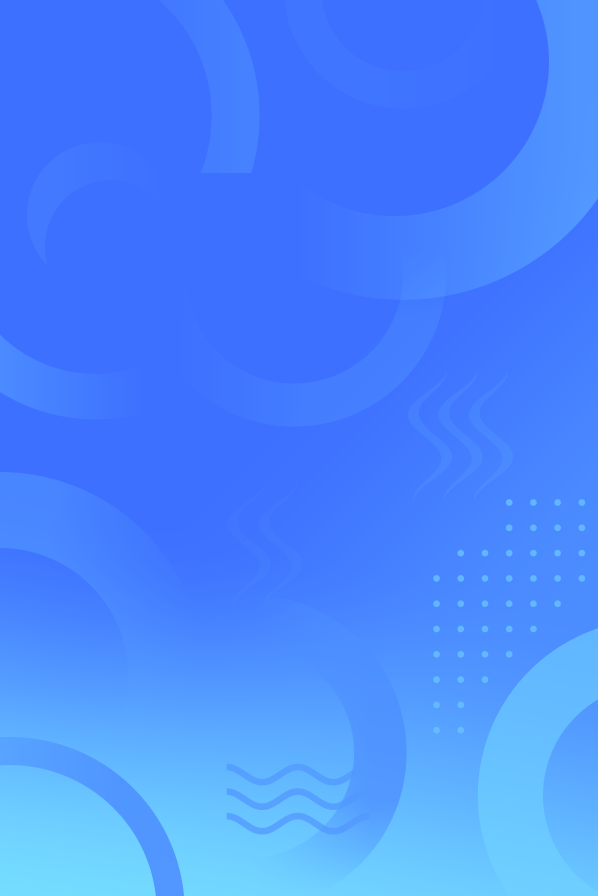
Write a WebGL 2 fragment shader that draws this background.

```glsl
#version 300 es
precision highp float;
// Abstract blue gradient with fading rings, a crescent, a dot grid and waves.
// Every shape shifts one scalar "tone", which finally blends deep to light blue.
// Units: canvas width = 1, origin at the lower left.
uniform vec2 u_resolution;
out vec4 fragColor;

const vec3 DEEP_BLUE = vec3(0.24, 0.44, 1.0);
const vec3 LIGHT_BLUE = vec3(0.46, 0.87, 1.0);
const float PI = 3.14159265;

// Smooth coverage of a signed distance; aa is the width of one pixel.
float fill(float dist, float aa) {
    return clamp(0.5 - dist / aa, 0.0, 1.0);
}

float disc(vec2 p, vec2 center, float radius, float aa) {
    return fill(length(p - center) - radius, aa);
}

float ring(vec2 p, vec2 center, float inner, float outer, float aa) {
    return disc(p, center, outer, aa) * (1.0 - disc(p, center, inner, aa));
}

// Linear ramp from 0 at start to 1 at end, in either direction.
float fade(float start, float end, float x) {
    return clamp((x - start) / (end - start), 0.0, 1.0);
}

float backgroundTone(vec2 p) {
    float lower = 1.0 - smoothstep(-0.141, 0.582, p.y - 0.098 + 0.2 * p.x);
    float side = 0.25 * smoothstep(-0.35, 0.45, p.x - p.y);
    return 1.0 - (1.0 - lower) * (1.0 - side);
}

// Grid of dots with a stepped left edge and a diagonal right edge.
float dotGrid(vec2 p, vec2 origin, vec2 pitch, float radius, float aa) {
    vec2 grid = vec2(p.x - origin.x, origin.y - p.y) / pitch;
    vec2 cell = floor(grid + 0.5);
    float first = cell.y < 2.0 ? 3.0 : (cell.y < 3.0 ? 1.0 : 0.0);
    float last = clamp(9.0 - cell.y, 1.0, 6.0);
    bool inside = cell.y >= 0.0 && cell.y <= 9.0 && cell.x >= first && cell.x <= last;
    return inside ? fill(length((grid - cell) * pitch) - radius, aa) : 0.0;
}

// Stacked horizontal cosine strokes; start is the left end of the top one.
float waves(vec2 p, vec2 start, float span, float spacing, float aa) {
    float phase = 4.0 * PI * (p.x - start.x) / span;
    float slope = 0.66 * sin(phase);
    float offset = start.y + 0.0127 * cos(phase) - p.y;
    float row = clamp(floor(offset / spacing + 0.5), 0.0, 2.0);
    float dist = abs(offset - row * spacing) / sqrt(1.0 + slope * slope);
    float ends = fill(abs(p.x - start.x - 0.5 * span) - 0.5 * span, aa);
    return fill(dist - 0.0055, aa) * ends;
}

// Tapered upright S-curves, repeated to the right from the top point.
float steam(vec2 p, vec2 top, float height, float spacing, float count, float aa) {
    float u = (top.y - p.y) / height;
    if (u < 0.0 || u > 1.0) return 0.0;
    float offset = p.x - top.x - 0.028 * cos(3.0 * PI * u);
    float column = clamp(floor(offset / spacing + 0.5), 0.0, count - 1.0);
    float dist = abs(offset - column * spacing);
    return fill(dist - 0.0105 * sin(PI * u), aa);
}

void main() {
    vec2 p = gl_FragCoord.xy / u_resolution.x;
    float aa = 1.0 / u_resolution.x;
    float tone = backgroundTone(p);

    // Upper rings
    float arc = ring(p, vec2(0.098, 1.305), 0.256, 0.336, aa) * fill(1.209 - p.y, aa);
    tone = mix(tone, 1.0, 0.16 * arc * fade(0.15, 0.42, p.x));
    arc = ring(p, vec2(0.160, 1.100), 0.227, 0.303, aa) * fill(p.y - 1.1, aa);
    tone = mix(tone, 1.0, 0.24 * arc * fade(0.24, 0.0, p.x));
    arc = disc(p, vec2(0.674, 1.395), 0.398, aa) * (1.0 - disc(p, vec2(0.660, 1.395), 0.258, aa));
    tone = mix(tone, 1.0, 0.34 * arc * fade(0.5, 0.98, p.x));
    arc = ring(p, vec2(0.674, 1.516), 0.137, 0.199, aa);
    tone = mix(tone, 1.0, 0.05 * arc * fade(0.84, 0.6, p.x));
    arc = ring(p, vec2(0.492, 1.039), 0.182, 0.254, aa) * fade(1.08, 0.96, p.y);
    tone = mix(tone, 1.0, 0.12 * arc * fade(0.3, 0.52, p.x));

    // Crescent
    arc = disc(p, vec2(0.166, 1.139), 0.121, aa) * (1.0 - disc(p, vec2(0.186, 1.086), 0.111, aa));
    tone = mix(tone, 1.0, 0.08 * arc * fade(0.27, 0.1, p.x));

    // Lower rings
    arc = ring(p, vec2(0.0, 0.367), 0.215, 0.342, aa) * fade(0.28, 0.5, p.y);
    tone = mix(tone, 1.0, 0.2 * arc * fade(0.33, 0.08, p.x));
    arc = ring(p, vec2(0.416, 0.240), 0.176, 0.264, aa) * fade(0.0, 0.16, p.y);
    tone = mix(tone, 0.27, 0.75 * arc * fade(0.42, 0.62, p.x));
    arc = ring(p, vec2(0.016, -0.027), 0.246, 0.293, aa);
    tone = mix(tone, mix(0.46, 0.32, fade(0.0, 0.2, p.x)), 0.95 * arc);
    arc = ring(p, vec2(1.094, 0.168), 0.186, 0.295, aa);
    tone = mix(tone, 0.9, 0.6 * arc);

    // Dots, waves and steam
    float dots = dotGrid(p, vec2(0.730, 0.658), vec2(0.0405, 0.0423), 0.0055, aa);
    tone = mix(tone, 0.75, 0.8 * dots);
    tone = mix(tone, 0.36, 0.75 * waves(p, vec2(0.379, 0.203), 0.238, 0.041, aa));
    tone = mix(tone, 1.0, 0.09 * steam(p, vec2(0.719, 0.879), 0.219, 0.051, 3.0, aa));
    tone = mix(tone, 1.0, 0.04 * steam(p, vec2(0.416, 0.693), 0.209, 0.053, 2.0, aa));

    fragColor = vec4(mix(DEEP_BLUE, LIGHT_BLUE, tone), 1.0);
}
```
